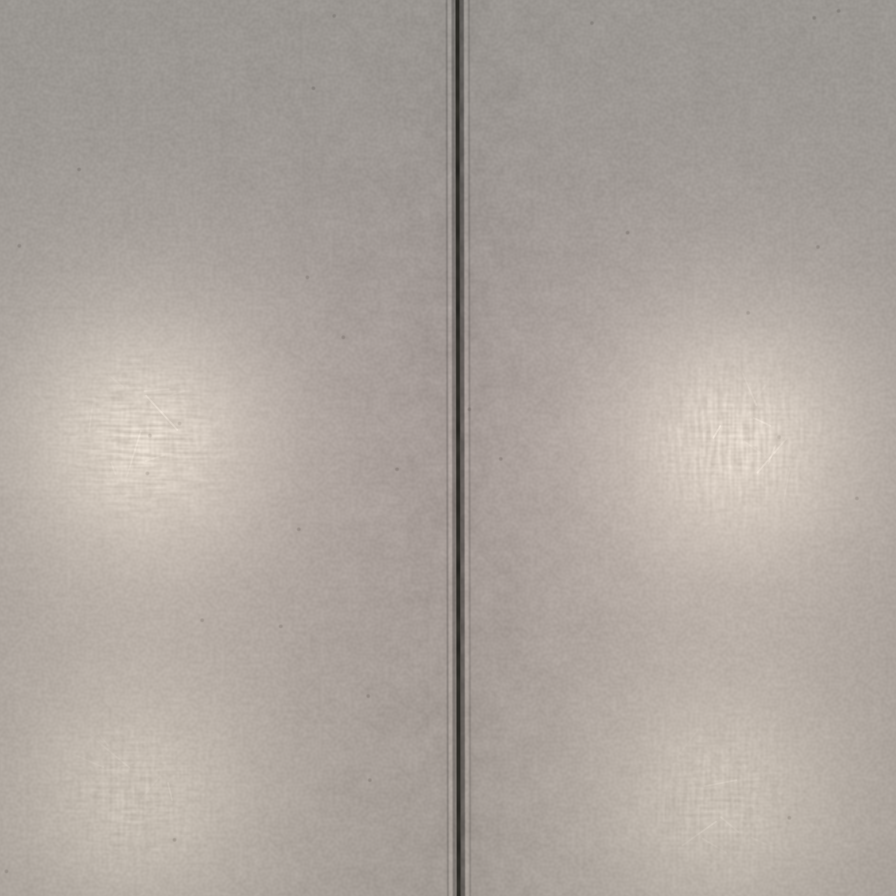
Give the GLSL for this texture, as a three.js fragment shader.

```glsl
varying vec2 vUv;

const vec3 METAL_TOP = vec3(0.605, 0.592, 0.572);
const vec3 METAL_LOW = vec3(0.632, 0.605, 0.580);
const vec3 MAUVE_TINT = vec3(0.016, -0.002, 0.006);
const vec3 HALO_COLOR = vec3(0.085, 0.080, 0.070);
const vec3 CORE_COLOR = vec3(0.140, 0.138, 0.120);
const vec3 GAP_COLOR = vec3(0.17, 0.165, 0.145);
const vec2 HALO_SIZE = vec2(0.165, 0.170);
const vec2 CORE_SIZE = vec2(0.094, 0.092);
const vec2 LAMP_UPPER_LEFT = vec2(0.160, 0.512);
const vec2 LAMP_UPPER_RIGHT = vec2(0.820, 0.508);
const vec2 LAMP_LOWER_LEFT = vec2(0.155, 0.112);
const vec2 LAMP_LOWER_RIGHT = vec2(0.805, 0.110);
const float LOWER_POWER = 0.62;
const float SEAM_X = 0.5120;
const float SEAM_LEAN = 0.0014;
const float GAP_HALF = 0.0024;
const float EDGE = 0.0013;
const float GRAIN = 0.030;
const float MOTTLE = 0.018;
const float WEAVE = 0.085;
const float SCRATCH = 0.075;
const int SCRATCHES = 8;

float hash(vec2 p) {
  vec3 q = fract(p.xyx * 0.1031);
  q += dot(q, q.yzx + 33.33);
  return fract((q.x + q.y) * q.z);
}

vec2 gradient(vec2 cell) {
  float a = 6.2832 * hash(cell);
  return vec2(cos(a), sin(a));
}

float noise(vec2 p) {
  vec2 i = floor(p), f = fract(p);
  vec2 u = f * f * f * (f * (f * 6.0 - 15.0) + 10.0);
  vec2 e = vec2(1.0, 0.0);
  float low = mix(dot(gradient(i), f), dot(gradient(i + e), f - e), u.x);
  float high = mix(dot(gradient(i + e.yx), f - e.yx),
                   dot(gradient(i + 1.0), f - 1.0), u.x);
  return mix(low, high, u.y);
}

float gauss(vec2 d) { return exp(-0.5 * dot(d, d)); }

float band(float x, float center, float halfWidth) {
  return 1.0 - smoothstep(halfWidth - EDGE, halfWidth + EDGE, abs(x - center));
}

float segmentDistance(vec2 p, vec2 dir, float halfLength) {
  return length(p - dir * clamp(dot(p, dir), -halfLength, halfLength));
}

// Short random scuffs, visible only inside a reflection
float scratches(vec2 p, float seed) {
  float sum = 0.0;
  for (int i = 0; i < SCRATCHES; i++) {
    vec2 key = vec2(float(i) * 7.0 + 3.0, seed);
    vec2 center = (vec2(hash(key), hash(key + 31.0)) - 0.5) * 0.13;
    float angle = 3.1416 * hash(key + 57.0);
    float d = segmentDistance(p - center, vec2(cos(angle), sin(angle)),
                              0.006 + 0.022 * hash(key + 83.0));
    sum += (1.0 - smoothstep(0.0002, 0.0018, d)) * (0.3 + 0.7 * hash(key + 11.0));
  }
  return sum;
}

// Soft lamp reflection with brushed weave; upright = 1 favours vertical threads
vec3 reflection(vec2 p, vec2 lamp, float power, float upright, float seed) {
  vec2 d = p - lamp;
  float core = gauss(d / CORE_SIZE);
  float center = gauss(d / (CORE_SIZE * 0.58));
  float across = noise(p * vec2(34.0, 260.0) + seed);
  float along = noise(p * vec2(230.0, 30.0) + seed);
  float detail = WEAVE * mix(across, along, upright) + 0.035 * (across + along);
  detail += SCRATCH * scratches(d, seed);
  return power * (HALO_COLOR * gauss(d / HALO_SIZE) + CORE_COLOR * core
                  + detail * center);
}

// Folded lips on both sides of a narrow dark gap
vec3 addSeam(vec3 color, vec2 p) {
  float s = p.x - SEAM_X + SEAM_LEAN * p.y;
  float wear = noise(vec2(3.0, p.y * 45.0));
  color *= 1.0 - 0.035 * exp(-abs(s) * 28.0);
  color *= 1.0 - 0.16 * band(s, -0.0122, 0.0010);
  color *= 1.0 + 0.06 * band(s, -0.0088, 0.0016);
  color *= 1.0 - 0.22 * band(s, -0.0048, 0.0018);
  color *= 1.0 - (0.36 + 0.12 * wear) * band(s, 0.0046, 0.0024);
  color *= 1.0 + 0.05 * band(s, 0.0092, 0.0015);
  color *= 1.0 - 0.13 * band(s, 0.0128, 0.0010);
  return mix(color, GAP_COLOR * (1.0 + 0.4 * wear), band(s, 0.0, GAP_HALF));
}

void main() {
  vec2 p = vUv;

  // Metal sheet with a faint warm cast across the middle
  vec3 color = mix(METAL_LOW, METAL_TOP, smoothstep(0.1, 0.95, p.y));
  color += MAUVE_TINT * gauss((p - vec2(0.55, 0.55)) / vec2(0.42, 0.25));

  color += reflection(p, LAMP_UPPER_LEFT, 1.0, 0.15, 5.0);
  color += reflection(p, LAMP_UPPER_RIGHT, 1.0, 0.75, 19.0);
  color += reflection(p, LAMP_LOWER_LEFT, LOWER_POWER, 0.45, 37.0);
  color += reflection(p, LAMP_LOWER_RIGHT, LOWER_POWER, 0.65, 53.0);

  // Mottling, fine grain and sparse dark specks
  float nearSeam = exp(-abs(p.x - SEAM_X) * 9.0);
  color += MOTTLE * (0.5 + nearSeam) * (noise(p * 22.0) + noise(p * 62.0 + 9.0));
  color += GRAIN * (noise(p * 240.0) + 0.6 * noise(p * vec2(110.0, 150.0) + 4.0));
  vec2 cell = floor(p * 28.0);
  vec2 speck = fract(p * 28.0) - 0.2 - 0.6 * vec2(hash(cell), hash(cell + 40.0));
  color -= 0.09 * step(0.95, hash(cell + 71.0)) * (1.0 - smoothstep(0.02, 0.09, length(speck)));

  gl_FragColor = vec4(addSeam(color, p), 1.0);
}
```
